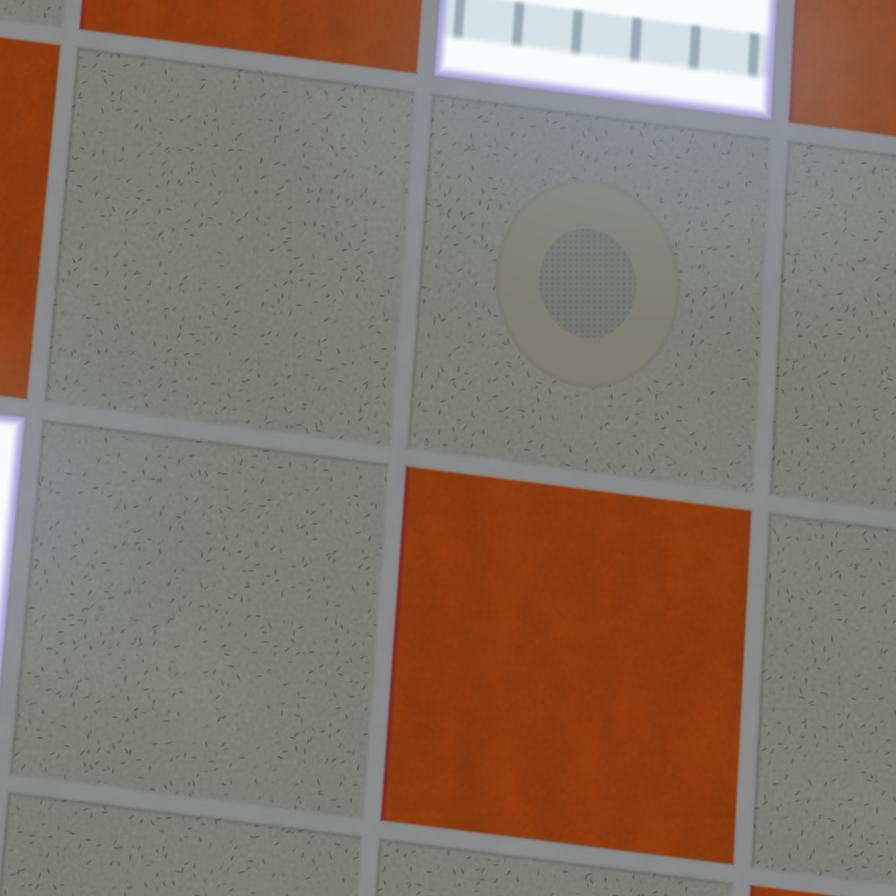
A three.js fragment shader for this pattern:

```glsl
varying vec2 vUv;

#define GRID_ORIGIN vec2(0.444, 0.491)
#define GRID_ACROSS vec2(0.405, -0.052)
#define GRID_DOWN vec2(-0.030, -0.4155)
#define GRID_SKEW 0.009
#define BAR_HALF 0.025
#define SOFT 0.005
#define SPECKS 84.0
#define TILE_COLOR vec3(0.495, 0.498, 0.473)
#define PAINT_COLOR vec3(0.545, 0.228, 0.058)
#define BAR_COLOR vec3(0.535, 0.54, 0.54)
#define LIGHT_COLOR vec3(0.97, 0.985, 0.99)
#define HAZE_COLOR vec3(0.59, 0.63, 0.72)

vec2 hash2(vec2 p) {
  vec3 q = fract(p.xyx * vec3(0.1031, 0.1030, 0.0973));
  q += dot(q, q.yzx + 33.33);
  return fract((q.xx + q.yz) * q.zy);
}

float corner(vec2 cell, vec2 offset) {
  return dot(hash2(cell) * 2.0 - 1.0, offset);
}

float gradientNoise(vec2 p) {
  vec2 i = floor(p), f = fract(p);
  vec2 s = f * f * f * (f * (f * 6.0 - 15.0) + 10.0);
  vec2 e = vec2(1.0, 0.0);
  return mix(mix(corner(i, f), corner(i + e, f - e), s.x),
             mix(corner(i + e.yx, f - e.yx), corner(i + 1.0, f - 1.0), s.x), s.y);
}

float cross2(vec2 a, vec2 b) { return a.x * b.y - a.y * b.x; }

// Canvas position to tile units, with y running down
vec2 toGrid(vec2 p) {
  vec2 d = p - GRID_ORIGIN, g = vec2(0.0);
  for (int i = 0; i < 3; i++) {
    vec2 q = d - vec2(GRID_SKEW * g.x * g.y, 0.0);
    g = vec2(cross2(q, GRID_DOWN), cross2(GRID_ACROSS, q)) / cross2(GRID_ACROSS, GRID_DOWN);
  }
  return g;
}

// Short, randomly turned pits in the mineral fibre
float pits(vec2 p) {
  vec2 base = floor(p);
  float cover = 0.0;
  for (int y = -1; y <= 1; y++) {
    for (int x = -1; x <= 1; x++) {
      vec2 cell = base + vec2(x, y);
      vec2 r = hash2(cell + 17.0), d = p - cell - hash2(cell + 71.0);
      float turn = 0.9 + (r.x - 0.5) * 2.4;
      vec2 axis = vec2(cos(turn), sin(turn));
      float e = length(vec2(dot(d, axis) / (0.12 + 0.24 * r.y), cross2(axis, d) / 0.13));
      cover = max(cover, (1.0 - smoothstep(0.4, 1.2, e)) * smoothstep(0.2, 0.9, r.y));
    }
  }
  return cover;
}

bool isPainted(vec2 cell) {
  float r = mod(cell.x + 6.0 * cell.y + 0.5, 11.0) - 0.5;
  return r < 0.5 || abs(r - 3.0) < 0.5 || abs(r - 7.0) < 0.5 || abs(r - 9.0) < 0.5;
}

vec3 fibreTile(vec2 p) {
  float grain = gradientNoise(p * 190.0) * 0.035 + gradientNoise(p * 6.0) * 0.02;
  return TILE_COLOR + grain - 0.105 * pits(p * SPECKS);
}

vec3 paintedTile(vec2 p, vec2 f) {
  float wash = gradientNoise(p * vec2(22.0, 9.0)) + 0.6 * gradientNoise(p * 45.0);
  vec3 color = PAINT_COLOR * (1.0 + 0.10 * wash + 0.06 * gradientNoise(p * 160.0));
  float fringe = 1.0 - smoothstep(0.0, 0.018, f.x - BAR_HALF);
  return mix(color, vec3(0.46, 0.10, 0.20), 0.7 * fringe);
}

vec3 lightPanel(vec2 f, float edge) {
  float band = smoothstep(0.74, 0.76, f.y) - smoothstep(0.85, 0.88, f.y);
  float fin = 1.0 - smoothstep(0.03, 0.13, abs(fract(f.x * 6.0) - 0.5));
  vec3 color = mix(LIGHT_COLOR, vec3(0.76, 0.83, 0.87), band * (0.65 + 0.35 * fin));
  color -= 0.16 * fin * band;
  return mix(vec3(0.66, 0.63, 0.86), color, smoothstep(0.0, 0.035, edge));
}

// Round ceiling speaker with a perforated centre
vec3 addSpeaker(vec3 color, vec2 p, vec2 f) {
  float r = length((f - vec2(0.49, 0.475)) / vec2(0.256, 0.278));
  vec2 hole = fract(p * 150.0) - 0.5;
  vec3 rim = vec3(0.495, 0.495, 0.445) - 0.025 * smoothstep(0.93, 1.0, r);
  vec3 mesh = vec3(0.455, 0.46, 0.435) - 0.035 * (1.0 - smoothstep(0.15, 0.4, length(hole)));
  vec3 face = mix(mesh, rim, smoothstep(0.51, 0.54, r));
  return mix(face, color, smoothstep(0.985, 1.015, r));
}

void main() {
  vec2 g = toGrid(vUv), cell = floor(g), f = fract(g);
  vec2 side = min(f, 1.0 - f);
  float edge = min(side.x, side.y) - BAR_HALF;
  bool isLight = abs(cell.x + cell.y + 2.0) < 0.5 && abs(cell.x * cell.y) < 0.5;

  // Tile faces
  vec3 face;
  if (isLight) face = lightPanel(f, edge);
  else if (isPainted(cell)) face = paintedTile(vUv, f);
  else {
    face = fibreTile(vUv);
    if (abs(cell.x) + abs(cell.y + 1.0) < 0.5) face = addSpeaker(face, vUv, f);
    face *= 1.0 - 0.14 * (1.0 - smoothstep(0.0, 0.014, min(f.x, f.y) - BAR_HALF));
  }

  // Metal bars
  vec3 bar = BAR_COLOR + 0.02 * gradientNoise(vUv * 30.0);
  bar -= 0.025 * smoothstep(-0.012, 0.0, edge);
  vec3 color = mix(bar, face, smoothstep(-SOFT, SOFT, edge));

  // Haze around the lamps
  vec2 top = (vUv - vec2(0.74, 0.93)) / vec2(0.28, 0.19);
  vec2 left = (vUv - vec2(0.0, 0.44)) / vec2(0.16, 0.16);
  float haze = 0.6 * exp(-dot(top, top)) + 0.35 * exp(-dot(left, left));
  if (!isLight || edge < 0.0) color = mix(color, HAZE_COLOR, haze * 0.8);
  gl_FragColor = vec4(color, 1.0);
}
```
